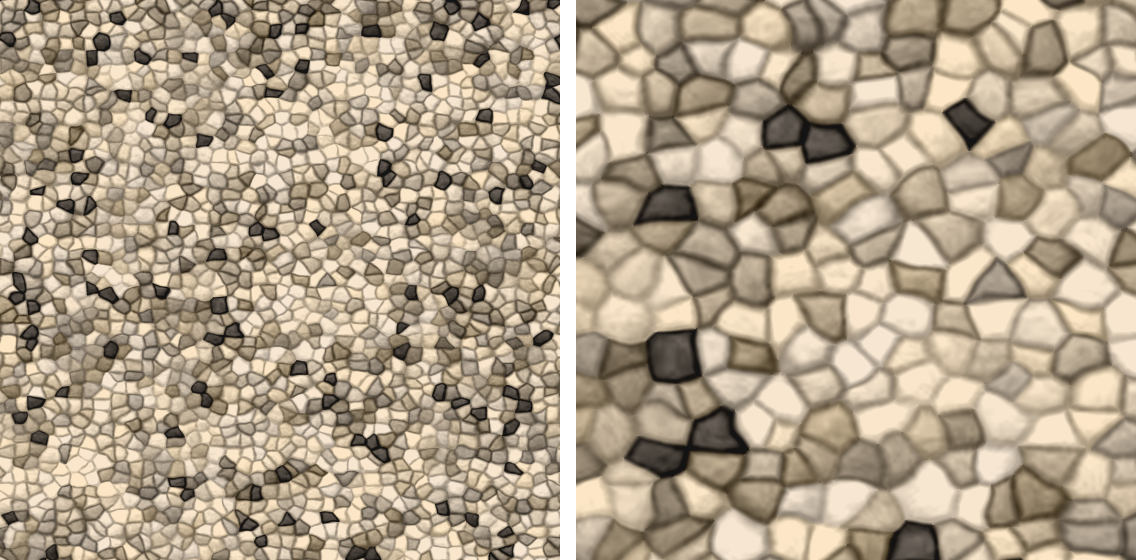
Left, the full canvas; right, a detail of the centre.
Reproduce this texture procedurally as a Shadertoy shader.

```glsl
// Densely packed small rounded pebbles in cream, tan, brown and near-black.

vec3 hash3(vec2 p) {
    vec3 q = fract(p.xyx * vec3(0.1031, 0.1030, 0.0973));
    q += dot(q, q.yxz + 33.33);
    return fract((q.xxy + q.yzz) * q.zyx);
}

float valueNoise(vec2 p) {
    vec2 cell = floor(p), f = fract(p);
    f = f * f * (3.0 - 2.0 * f);
    float low = mix(hash3(cell).x, hash3(cell + vec2(1, 0)).x, f.x);
    float high = mix(hash3(cell + vec2(0, 1)).x, hash3(cell + vec2(1, 1)).x, f.x);
    return mix(low, high, f.y);
}

vec2 pebbleCentre(vec2 id) {
    return id + 0.5 + 0.82 * (hash3(id + 71.0).xy - 0.5);
}

// x: brightness, y: warmth
vec2 pebbleTone(vec2 id) {
    vec3 h = hash3(id + 19.0);
    float clump = valueNoise(id * 0.16 + 5.0) + 0.6 * valueNoise(id * 0.4 + 40.0) - 0.8;
    float tone = 0.24 + 0.8 * pow(h.x, 0.8) + 0.34 * clump;
    float black = step(h.y, 0.06 - 0.1 * clump);
    return vec2(mix(tone, -0.08, black), mix(h.z - 0.5, -0.7, black));
}

void mainImage(out vec4 fragColor, in vec2 fragCoord) {
    vec2 uv = fragCoord / iResolution.xy;
    vec2 p = uv * vec2(40.0, 45.0) + 100.0;

    // Gentle warp makes the outlines uneven
    p += 0.32 * (vec2(valueNoise(p * 1.3), valueNoise(p * 1.3 + 57.0)) - 0.5);
    vec2 home = floor(p);

    // Nearest pebble
    vec2 nearId = home, toNear = vec2(9.0);
    for (int y = -1; y <= 1; y++)
    for (int x = -1; x <= 1; x++) {
        vec2 id = home + vec2(x, y);
        vec2 d = pebbleCentre(id) - p;
        if (dot(d, d) < dot(toNear, toNear)) { toNear = d; nearId = id; }
    }

    // Distance to the closest seam and the pebble behind it
    float seam = 9.0;
    vec2 otherId = nearId;
    for (int y = -2; y <= 2; y++)
    for (int x = -2; x <= 2; x++) {
        vec2 id = nearId + vec2(x, y);
        if (id == nearId) continue;
        vec2 d = pebbleCentre(id) - p;
        float e = dot(0.5 * (toNear + d), normalize(d - toNear));
        if (e < seam) { seam = e; otherId = id; }
    }

    // Soft blend across the seam
    vec2 tone = mix(pebbleTone(otherId), pebbleTone(nearId), smoothstep(-0.08, 0.08, seam));

    // Rounded shading, dark gaps at the corners, light from above
    float dome = smoothstep(-0.02, 0.22, seam) * (1.0 - 0.6 * smoothstep(0.4, 0.8, length(toNear)));
    float relief = mix(0.3, 0.58, smoothstep(0.25, 0.65, valueNoise(p * 0.35 + 9.0)));
    float light = dot(-toNear, vec2(-0.1, 0.24)) * smoothstep(0.0, 0.15, seam);
    float grain = valueNoise(p * vec2(3.0, 4.5)) + 0.6 * valueNoise(p * 8.0) - 0.8;
    float shade = tone.x + relief * (dome - 0.52) + light + 0.17 * grain;

    // Brown to cream ramp with a slight warm or cool cast
    vec3 colour = mix(vec3(0.23, 0.19, 0.13), vec3(0.87, 0.80, 0.70), min(shade, 1.17));
    colour += tone.y * vec3(0.025, 0.0, -0.055);
    fragColor = vec4(clamp(colour, vec3(0.07, 0.075, 0.07), vec3(1.0)), 1.0);
}
```
